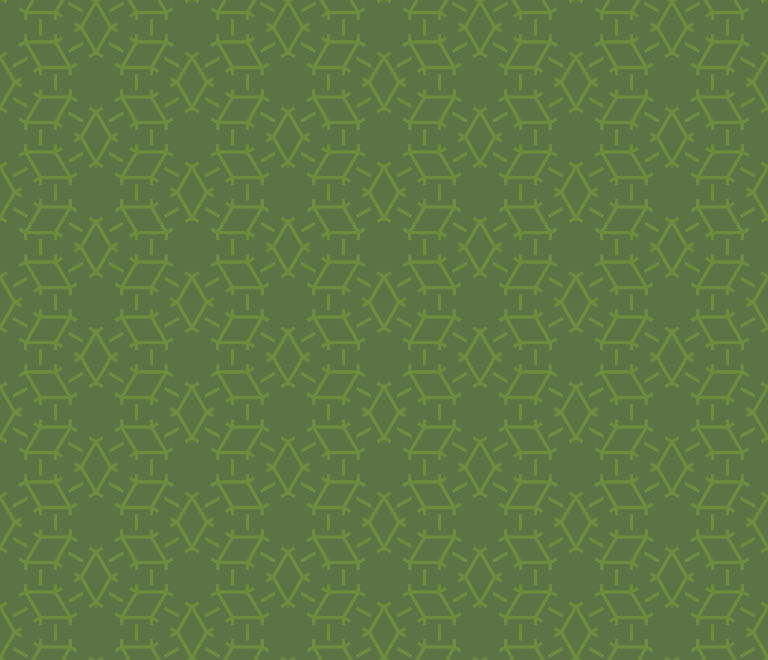
This pattern is drawn by a Shadertoy shader. Its source:

```glsl
// Lattice of open rhombi around empty dodecagons, joined by broken squares.
// Each point is folded by the sixfold mirror symmetry into one 30 degree wedge,
// where a single rhombus edge, its end ticks and a centre dash are measured.

#define REPEATS vec2(4.0, 6.0)          // whole repeats across and down
#define PHASE vec2(0.0, 0.752)          // lattice offset, in repeats
#define LINE_WIDTH 0.030                // lengths in units of lattice spacing
#define TICK_LENGTH 0.070
#define DASH_LENGTH 0.148
#define GROUND_COLOR vec3(0.360, 0.450, 0.270)
#define LINE_COLOR vec3(0.425, 0.553, 0.240)

const float ROOT3 = 1.7320508;
const float SIDE = 1.0 / (2.0 + ROOT3); // shared side of rhombus and square

float boxDistance(vec2 p, vec2 center, vec2 halfSize) {
    vec2 d = abs(p - center) - halfSize;
    return length(max(d, 0.0)) + min(max(d.x, d.y), 0.0);
}

// Offset from the nearest point of the centred rectangular lattice
vec2 latticeOffset(vec2 p) {
    vec2 period = vec2(ROOT3, 1.0);
    vec2 a = p - period * round(p / period);
    vec2 shifted = p - 0.5 * period;
    vec2 b = shifted - period * round(shifted / period);
    return dot(a, a) < dot(b, b) ? a : b;
}

// Mirror into the wedge between a lattice axis and the 30 degree line
vec2 foldToWedge(vec2 p) {
    vec2 normal = vec2(-0.5, 0.5 * ROOT3);
    p = abs(p.yx);
    p -= 2.0 * max(dot(p, normal), 0.0) * normal;
    return vec2(p.x, abs(p.y));
}

float patternDistance(vec2 p) {
    // Local frame: x along the rhombus edge, y outward across the square
    vec2 along = vec2(0.5 * ROOT3, 0.5);
    vec2 outward = vec2(-0.5, 0.5 * ROOT3);
    vec2 edgeMiddle = vec2(0.5 - 0.25 * ROOT3 * SIDE, 0.25 * SIDE);
    vec2 q = foldToWedge(latticeOffset(p)) - edgeMiddle;
    q = vec2(abs(dot(q, along)), dot(q, outward));

    float w = 0.5 * LINE_WIDTH;
    float reach = 0.5 * SIDE;
    float edge = boxDistance(q, vec2(0.0), vec2(reach, w));
    float tick = boxDistance(q, vec2(reach, 0.5 * (TICK_LENGTH - w)),
                             vec2(w, 0.5 * (TICK_LENGTH + w)));
    float dash = boxDistance(q, vec2(0.0, reach), vec2(w, 0.5 * DASH_LENGTH));
    return min(edge, min(tick, dash));
}

void mainImage(out vec4 fragColor, in vec2 fragCoord) {
    vec2 repeatPos = fragCoord / iResolution.xy * REPEATS - PHASE;
    float dist = patternDistance(repeatPos * vec2(ROOT3, 1.0));
    float softness = 0.6 * REPEATS.y / iResolution.y;
    float ink = 1.0 - smoothstep(-softness, softness, dist);
    fragColor = vec4(mix(GROUND_COLOR, LINE_COLOR, ink), 1.0);
}
```
